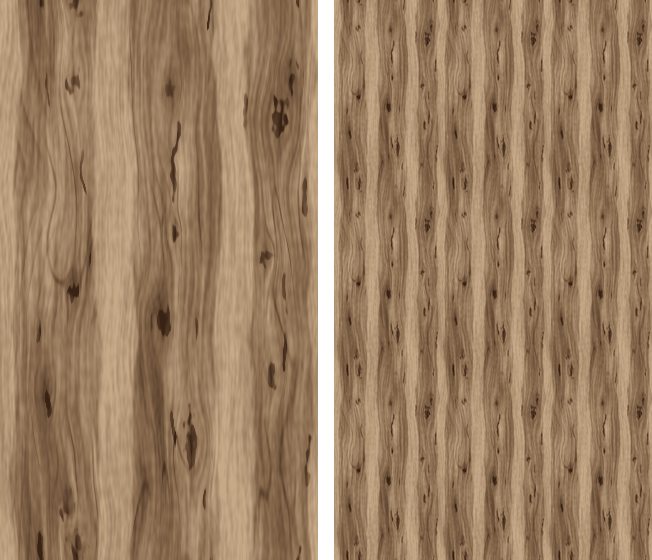
Left, the tile; right, the same tile 3 across and 3 down.
Write a Shadertoy shader that draws this texture.

```glsl
// Seamless walnut veneer: pale sapwood bands, streaked heartwood, knots and bark cracks.
#define KNOTS 13
#define CRACKS 18
#define HEART_TONE 0.60
#define SAP_TONE 0.90
#define STREAK_CONTRAST 1.0
#define FIBRE_CONTRAST 1.0
#define RING_COUNT 25.0
#define RING_DEPTH 0.36
#define VEIN_DEPTH 0.34
#define KNOT_SWIRL 1.35
#define CRACK_DEPTH 0.70

const float TAU = 6.2831853;
const vec3 DARK_WOOD = vec3(0.36, 0.26, 0.18);
const vec3 MID_WOOD = vec3(0.53, 0.41, 0.30);
const vec3 PALE_WOOD = vec3(0.75, 0.64, 0.51);
const vec3 HEART_CENTRES = vec3(0.18, 0.55, 0.88);
const vec3 SAP_CENTRES = vec3(0.01, 0.36, 0.735);
const vec3 SAP_HALF_WIDTHS = vec3(0.036, 0.056, 0.049);

uint scramble(uint n) {
    n = (n ^ (n >> 16)) * 0x7feb352du;
    n = (n ^ (n >> 15)) * 0x846ca68bu;
    return n ^ (n >> 16);
}

float hash(vec2 cell, float seed) {
    uint n = scramble(uint(cell.x) + scramble(uint(cell.y) + scramble(uint(seed))));
    return float(n >> 8) / 16777216.0;
}

float corner(vec2 cell, vec2 offset, vec2 cells, vec2 f, float seed) {
    float angle = TAU * hash(floor(mod(cell + offset + 0.5, cells)), seed);
    return dot(vec2(cos(angle), sin(angle)), f - offset);
}

// Wrapping gradient noise; each seed shifts its lattice so no cell borders line up
float noise(vec2 uv, vec2 cells, float seed) {
    vec2 p = uv * cells + fract(seed * vec2(0.618, 0.414) + 0.25);
    vec2 i = floor(p), f = p - i, e = vec2(1.0, 0.0);
    vec2 u = f * f * f * (f * (f * 6.0 - 15.0) + 10.0);
    float low = mix(corner(i, e.yy, cells, f, seed), corner(i, e.xy, cells, f, seed), u.x);
    float high = mix(corner(i, e.yx, cells, f, seed), corner(i, e.xx, cells, f, seed), u.x);
    return 1.5 * mix(low, high, u.y);
}

// Shortest offset on the repeating tile
vec2 wrapOffset(vec2 d) {
    return fract(d + 0.5) - 0.5;
}

// Scattered centre, staggered down the three heartwood columns
vec2 scatter(int i, int count, float spread, float seed) {
    float id = float(i);
    float y = (id + 2.5 * hash(vec2(id, 2.0), seed)) / float(count);
    return vec2(HEART_CENTRES[i % 3] + spread * (hash(vec2(id, 1.0), seed) - 0.5), y);
}

vec3 woodColour(float tone) {
    vec3 colour = mix(DARK_WOOD, MID_WOOD, min(tone, 0.45) / 0.45);
    return mix(colour, PALE_WOOD, clamp((tone - 0.45) / 0.55, 0.0, 1.12));
}

void mainImage(out vec4 fragColor, in vec2 fragCoord) {
    vec2 uv = fragCoord / iResolution.xy;
    float ragged = noise(uv, vec2(75.0, 45.0), 1.0) + noise(uv, vec2(30.0, 20.0), 2.0);
    vec2 grain = uv;
    grain.x += 0.026 * noise(uv, vec2(3.0), 3.0) + 0.013 * noise(uv, vec2(8.0, 7.0), 4.0);
    float bark = 0.0, shade = 0.0;

    // Knots: grain parts around a dark broken core with thin trails
    for (int i = 0; i < KNOTS; i++) {
        float size = mix(0.5, 1.3, hash(vec2(float(i), 3.0), 5.0));
        vec2 d = wrapOffset(uv - scatter(i, KNOTS, 0.13, 5.0));
        vec2 bend = d / (size * vec2(0.042, 0.055));
        float swell = exp(-dot(bend, bend));
        grain.x -= KNOT_SWIRL * d.x * swell;
        d.x += 0.012 * noise(uv, vec2(7.0, 12.0), 6.0);
        float core = length(d / (size * vec2(0.022, 0.030))) + 0.85 * ragged;
        bark = max(bark, 0.9 * smoothstep(0.95, 0.45, core));
        float trail = exp(-abs(d.x) / 0.005 - abs(d.y) / (0.08 * size));
        shade += 0.15 * swell + 0.40 * trail;
    }

    // Cracks: slim leaning lenses with torn edges
    for (int i = 0; i < CRACKS; i++) {
        float size = mix(0.4, 1.3, hash(vec2(float(i), 3.0), 7.0));
        vec2 d = wrapOffset(uv - scatter(i, CRACKS, 0.25, 7.0));
        d.x += 0.2 * d.y * (hash(vec2(float(i), 4.0), 7.0) - 0.5);
        d.x += 0.010 * noise(uv, vec2(9.0, 18.0), 8.0);
        float lens = length(d / (size * vec2(0.0075, 0.042)));
        bark = max(bark, smoothstep(1.0, 0.5, lens + 0.7 * ragged));
        shade += 0.22 * exp(-0.9 * lens);
    }
    shade = min(shade, 0.45);

    // Sapwood bands with wandering edges
    float edge = 1.0;
    float wander = 0.030 * noise(uv, vec2(3.0, 4.0), 9.0) + 0.009 * noise(uv, vec2(6.0, 13.0), 10.0);
    for (int i = 0; i < 3; i++) {
        float across = wrapOffset(vec2(uv.x + wander - SAP_CENTRES[i], 0.0)).x;
        edge = min(edge, abs(across) - SAP_HALF_WIDTHS[i]);
    }
    float sap = smoothstep(0.008, -0.006, edge);
    float rim = exp(-abs(edge - 0.010) / 0.004) * smoothstep(-0.1, 0.6, noise(uv, vec2(4.0, 5.0), 11.0));

    // Streaks, sharp-sided growth rings, dark veins and fibres follow the bent grain
    float broad = noise(grain, vec2(8.0, 2.0), 12.0);
    float streak = noise(grain, vec2(24.0, 3.0), 13.0);
    float thin = noise(grain, vec2(62.0, 5.0), 14.0);
    float phase = fract(RING_COUNT * grain.x + 2.4 * noise(grain, vec2(4.0, 3.0), 15.0));
    float rings = pow(phase, 4.0) * smoothstep(1.0, 0.85, phase);
    rings *= smoothstep(-0.25, 0.5, noise(grain, vec2(6.0, 3.0), 16.0));
    float vein = smoothstep(0.10, 0.0, abs(noise(grain, vec2(15.0, 4.0), 20.0)));
    vein *= smoothstep(-0.05, 0.5, noise(uv, vec2(6.0, 4.0), 21.0));
    float fibre = 0.15 * noise(grain, vec2(115.0, 9.0), 17.0) + 0.10 * noise(uv, vec2(125.0, 48.0), 18.0);
    fibre += 0.04 * noise(uv, vec2(14.0, 42.0), 19.0);

    float heart = HEART_TONE + STREAK_CONTRAST * (0.29 * broad + 0.21 * streak + 0.20 * thin);
    heart -= RING_DEPTH * rings + VEIN_DEPTH * vein + 0.20 * rim + shade;
    float pale = SAP_TONE + 0.17 * broad + 0.10 * streak + 0.06 * thin - 0.25 * shade;
    float tone = mix(heart, pale, sap) + FIBRE_CONTRAST * fibre;
    tone -= CRACK_DEPTH * bark * (0.8 + 0.8 * thin);
    fragColor = vec4(woodColour(max(tone, -0.38)), 1.0);
}
```
